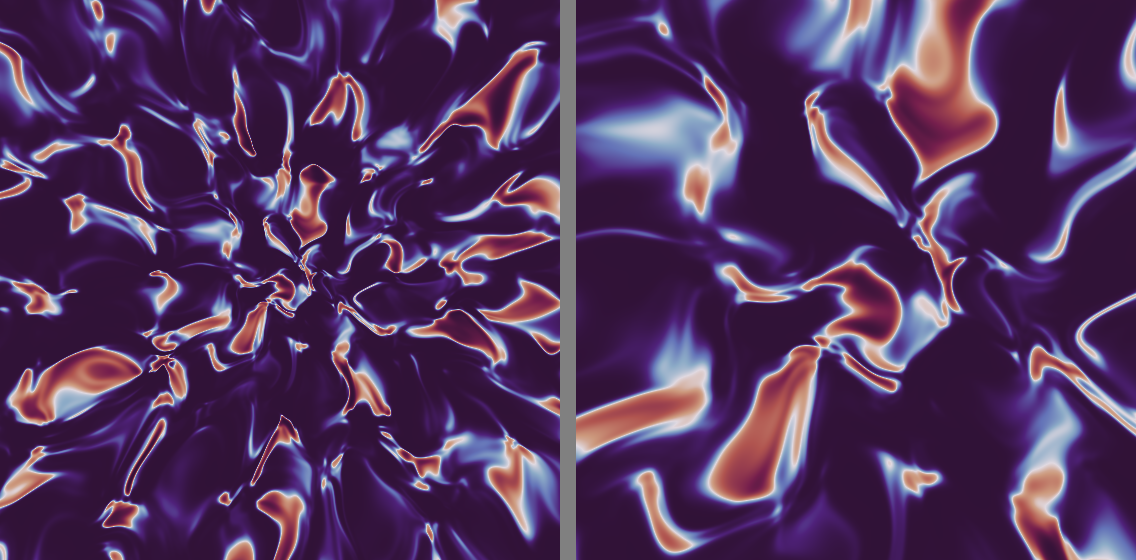
Left, the full canvas; right, a detail of the centre.
Write a three.js fragment shader that draws this background.

```glsl
// Molten islands with pale rims on a dark violet ground, drawn out from a focus.
// Gradient noise is read in radially stretched, twice warped space, then pushed
// through a logistic curve into a cyclic violet, blue, white and red palette.

#define FOCUS vec2(0.54, 0.50)  // point the streaks spread from
#define CORE 0.09               // radius of the unstretched centre
#define STRETCH 0.46            // radial stretching, 0 is none
#define SCALE 8.8               // noise cells per canvas
#define WARP 1.15               // strength of the folding
#define DETAIL 0.55             // weight of each finer octave
#define LEVEL 1.15              // height of the rims, in deviations
#define STEEPNESS 3.2           // mean sharpness of the rims
#define PLATEAU 0.45            // flattening of the island interiors
#define SEED vec2(37.3, 81.7)

varying vec2 vUv;

// Sine-free hash, two values in -1..1
vec2 hash22(vec2 p) {
  vec3 h = fract(p.xyx * vec3(0.1031, 0.1030, 0.0973));
  h += dot(h, h.yzx + 33.33);
  return 2.0 * fract((h.xx + h.yz) * h.zy) - 1.0;
}

// Gradient noise with a deviation near 0.17
float noise(vec2 p) {
  vec2 i = floor(p);
  vec2 f = p - i;
  vec2 w = f * f * f * (f * (f * 6.0 - 15.0) + 10.0);
  vec2 e = vec2(0.0, 1.0);
  float a = dot(hash22(i), f);
  float b = dot(hash22(i + e.yx), f - e.yx);
  float c = dot(hash22(i + e.xy), f - e.xy);
  float d = dot(hash22(i + e.yy), f - e.yy);
  return mix(mix(a, b, w.x), mix(c, d, w.x), w.y);
}

vec2 noise2(vec2 p) {
  return vec2(noise(p), noise(p.yx + vec2(19.4, 53.8)));
}

// Finer cells near the focus, long radial cells further out
vec2 radialStretch(vec2 p) {
  float r = sqrt(dot(p, p) + CORE * CORE);
  return p * SCALE * pow(r, -STRETCH);
}

// Fold the plane at two sizes
vec2 fold(vec2 q) {
  q += WARP * noise2(q * 0.75 + 11.6);
  q += WARP * 0.6 * noise2(q * 1.4 + 47.2);
  return q;
}

// Three rotated octaves scaled to unit deviation
float height(vec2 q) {
  float sum = 0.0;
  float power = 0.0;
  float weight = 1.0;
  for (int i = 0; i < 3; i++) {
    sum += weight * noise(q);
    power += weight * weight;
    weight *= DETAIL;
    q = mat2(0.8, 0.6, -0.6, 0.8) * q * 1.9 + 7.4;
  }
  return sum / (0.17 * sqrt(power));
}

// Cyclic ramp in eight equal steps
vec3 palette(float t) {
  float s = t * 8.0;
  vec3 c = vec3(0.19, 0.07, 0.215);
  c = mix(c, vec3(0.31, 0.13, 0.48), clamp(s, 0.0, 1.0));
  c = mix(c, vec3(0.39, 0.45, 0.72), clamp(s - 1.0, 0.0, 1.0));
  c = mix(c, vec3(0.55, 0.67, 0.78), clamp(s - 2.0, 0.0, 1.0));
  c = mix(c, vec3(0.88, 0.85, 0.88), clamp(s - 3.0, 0.0, 1.0));
  c = mix(c, vec3(0.80, 0.60, 0.49), clamp(s - 4.0, 0.0, 1.0));
  c = mix(c, vec3(0.69, 0.33, 0.31), clamp(s - 5.0, 0.0, 1.0));
  c = mix(c, vec3(0.46, 0.12, 0.30), clamp(s - 6.0, 0.0, 1.0));
  return mix(c, vec3(0.19, 0.07, 0.215), clamp(s - 7.0, 0.0, 1.0));
}

void main() {
  vec2 q = radialStretch(vUv - FOCUS) + SEED;

  // Some rims are crisp, others fade out as a glow
  float steep = STEEPNESS * exp(2.0 * noise(q * 0.9 + 90.5));
  float rise = steep * (height(fold(q)) - LEVEL);
  rise -= PLATEAU * max(rise - 0.4, 0.0);

  gl_FragColor = vec4(palette(1.0 / (1.0 + exp(-rise))), 1.0);
}
```
